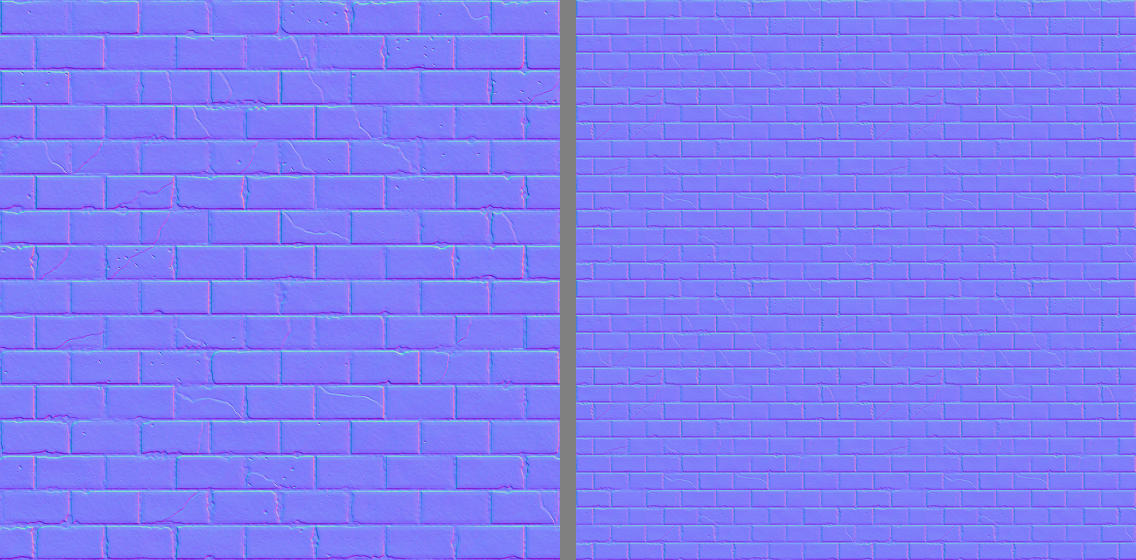
Left, the tile; right, the same tile 2 across and 2 down.
Write a Shadertoy shader that draws this texture map.

```glsl
// Tiling tangent-space normal map of a worn running-bond brick wall.
#define ROWS 16.0       // courses down; one unit is one course height
#define COLS 8.0        // bricks across
#define GAP 0.016       // half width of a mortar joint
#define BEVEL 0.046     // width of the rounded brick edge
#define LIFT 0.046      // brick height above the mortar
#define WEAR 0.12       // how far chips eat into the edges
#define GRAIN 0.0032    // fine surface roughness
#define PIT_DEPTH 0.06
#define CRACK_SHARE 0.30
#define CRACK_DEPTH 0.018
#define SAMPLE_STEP 0.015
#define TINT vec3(1.0, 0.985, 0.98)

float hash(vec2 p) {
    vec3 a = fract(vec3(p.xyx) * 0.1031);
    a += dot(a, a.yzx + 33.33);
    return fract((a.x + a.y) * a.z);
}

// Value noise with a whole number of cells per course, wrapping at the canvas edge.
float noise(vec2 s, float freq) {
    vec2 p = s * freq, i = floor(p), f = p - i;
    f = f * f * (3.0 - 2.0 * f);
    float period = ROWS * freq;
    vec2 a = mod(i, period), b = mod(i + 1.0, period);
    return mix(mix(hash(a), hash(vec2(b.x, a.y)), f.x),
               mix(hash(vec2(a.x, b.y)), hash(b), f.x), f.y);
}

// Scattered slanted dents, one candidate per grid cell.
float pits(vec2 s, float freq, float density) {
    vec2 p = s * freq, cell = mod(floor(p), ROWS * freq);
    vec2 jitter = vec2(hash(cell + 17.3), hash(cell + 41.7));
    vec2 offset = fract(p) - mix(vec2(0.3), vec2(0.7), jitter);
    offset.y += offset.x * (jitter.y - 0.2);
    offset.y *= 1.0 + jitter.x;
    float radius = mix(0.16, 0.3, hash(cell + 73.1));
    float dent = 1.0 - smoothstep(radius * 0.2, radius, length(offset));
    return dent * step(hash(cell + 5.9), density) / freq;
}

// A wandering groove with one side of the brick slightly sunken.
float crack(vec2 q, vec2 s, vec2 id) {
    float angle = (hash(id + 61.0) - 0.5) * 2.6;
    float centre = (hash(id + 83.0) - 0.5) * 1.5;
    float wander = (noise(s, 2.0) - 0.5) * 0.36 + (noise(s, 8.0) - 0.5) * 0.07;
    float side = dot(q - vec2(centre, 0.0), vec2(cos(angle), sin(angle))) + wander;
    float width = mix(0.03, 0.08, noise(s, 3.0));
    float groove = 1.0 - smoothstep(0.005, width, abs(side));
    float sunken = smoothstep(-0.04, 0.04, side) * 0.7;
    float present = step(hash(id + 29.0), CRACK_SHARE);
    return present * (groove * noise(s, 5.0) + sunken) * CRACK_DEPTH;
}

float wallHeight(vec2 s) {
    // Brick layout: every other course shifts by half a brick.
    float row = floor(s.y);
    float x = s.x * COLS / ROWS + 0.5 * (1.0 - mod(row, 2.0));
    vec2 id = vec2(mod(floor(x), COLS), mod(row, ROWS));
    vec2 size = vec2(ROWS / COLS, 1.0);
    vec2 q = (fract(vec2(x, s.y)) - 0.5) * size;
    vec2 edge = 0.5 * size - abs(q);

    // Straight edges with a few crumbled stretches.
    float rough = noise(s, 10.0), broad = noise(s, 2.0);
    float chip = smoothstep(0.7, 0.95, broad) * rough * WEAR;
    float inset = min(edge.x, edge.y) - chip - (rough - 0.5) * 0.008;
    float face = smoothstep(GAP, GAP + BEVEL, inset);

    // Mortar fills each upright joint by a different amount.
    float joint = hash(vec2(mod(floor(x + 0.5), COLS), id.y) + 101.0);
    float upright = smoothstep(GAP, GAP + BEVEL, edge.y);
    float fill = 0.5 * noise(s, 1.0) + 0.4 * joint * upright;
    float mortar = LIFT * fill + (noise(s, 13.0) - 0.5) * 0.016;

    // Brick face: own height and tilt, soft rim and gentle unevenness.
    float top = LIFT * mix(0.65, 1.15, hash(id + 7.0));
    vec2 tilt = vec2(hash(id + 11.0), hash(id + 13.0)) - 0.5;
    top += dot(q, tilt) * 0.03 + 0.012 * smoothstep(GAP, 0.17, inset);
    top += 0.014 * (broad - 0.5);

    // Specks gather in patches; a few bricks carry large pits.
    float pitted = step(0.9, hash(id + 47.0));
    float cluster = smoothstep(0.45, 0.8, noise(s, 1.0));
    top -= pits(s, 9.0, 0.03 + 0.2 * cluster) * PIT_DEPTH;
    top -= pits(s, 4.0, 0.008 + 0.2 * pitted) * PIT_DEPTH * 1.5;
    top -= crack(q, s, id);

    return mix(mortar, top, face) + GRAIN * (noise(s, 16.0) + noise(s, 7.0));
}

void mainImage(out vec4 fragColor, in vec2 fragCoord) {
    vec2 s = fragCoord / iResolution.xy * ROWS;
    vec2 e = vec2(SAMPLE_STEP, 0.0);
    vec2 slope = vec2(wallHeight(s + e.xy) - wallHeight(s - e.xy),
                      wallHeight(s + e.yx) - wallHeight(s - e.yx)) / (2.0 * SAMPLE_STEP);
    vec3 normal = normalize(vec3(-slope, 1.0));
    fragColor = vec4((0.5 + 0.5 * normal) * TINT, 1.0);
}
```
